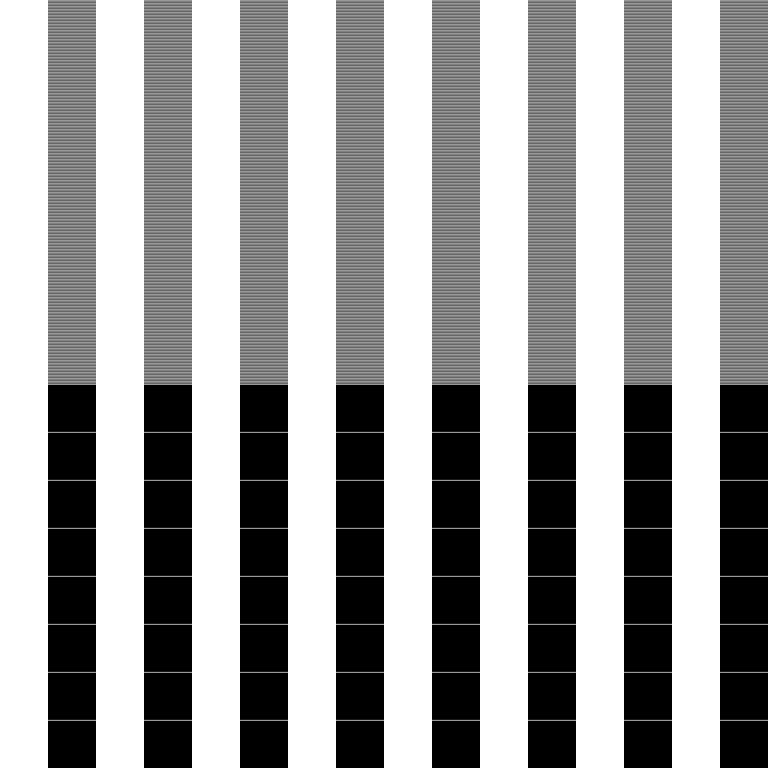
This pattern is drawn by a Shadertoy shader. Its source:

```glsl
// Eight dark columns alternate with white ones: very fine black and white stripes
// fill their upper half, and black squares parted by hairlines their lower half.
// Each pulse train is integrated exactly over a box, so thin lines blend to grey.

// Running integral of a pulse train that is on in the last part of each period
float pulseIntegral(float t, float period, float onFraction) {
    float cycles = t / period;
    float partial = max(fract(cycles) - (1.0 - onFraction), 0.0);
    return period * (floor(cycles) * onFraction + partial);
}

// Running integral of white up a column: hairlines below the middle, stripes above
float whiteIntegral(float y) {
    float hairlines = pulseIntegral(min(y, 0.5), 1.0 / 16.0, 1.0 / 64.0);
    float stripes = pulseIntegral(max(y, 0.5), 1.0 / 512.0, 0.5);
    return hairlines + stripes;
}

void mainImage(out vec4 fragColor, in vec2 fragCoord) {
    vec2 uv = fragCoord / iResolution.xy;

    // Filter box: one pixel across, slightly taller to soften the hairlines
    vec2 halfBox = vec2(0.5, 0.625) / iResolution.xy;
    vec2 low = max(uv - halfBox, 0.0);
    vec2 high = uv + halfBox;

    // Share of the box covered by a dark column
    float column = (pulseIntegral(high.x, 1.0 / 8.0, 0.5)
                  - pulseIntegral(low.x, 1.0 / 8.0, 0.5)) / (high.x - low.x);

    // Mean brightness inside the column
    float shade = (whiteIntegral(high.y) - whiteIntegral(low.y)) / (high.y - low.y);

    float brightness = mix(1.0, shade, clamp(column, 0.0, 1.0));
    fragColor = vec4(vec3(clamp(brightness, 0.0, 1.0)), 1.0);
}
```
